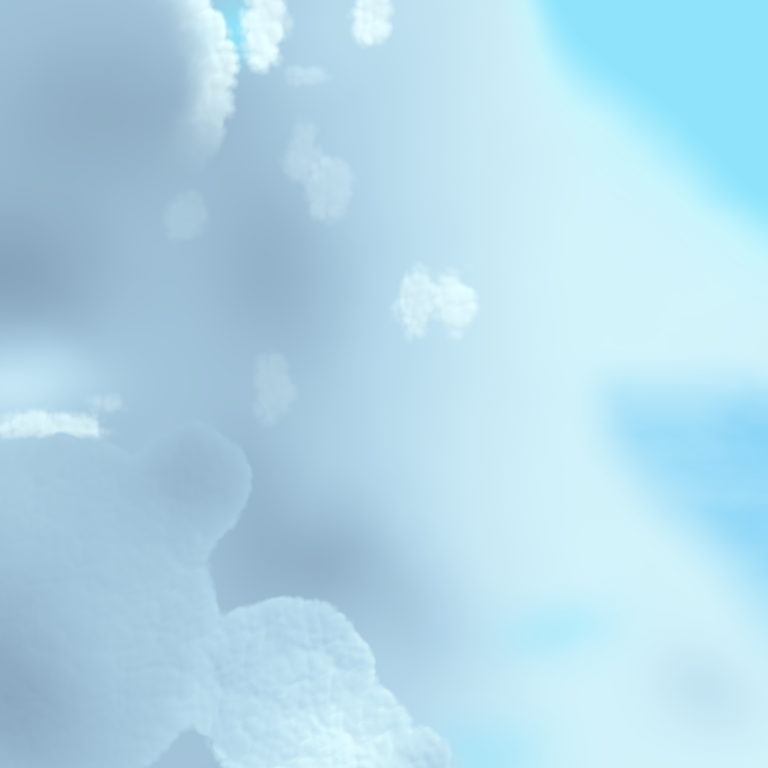
This texture is drawn by a WebGL 2 fragment shader. Its source:

```glsl
#version 300 es
precision highp float;
// Hazy sky: soft blue-grey cloud veil, cyan openings and billowing cumulus.
uniform vec2 u_resolution;
out vec4 fragColor;

const vec3 SHADOW = vec3(0.55, 0.67, 0.76);
const vec3 MIDTONE = vec3(0.69, 0.83, 0.91);
const vec3 LIGHT = vec3(0.84, 0.965, 0.99);
const vec3 SKY_HIGH = vec3(0.56, 0.895, 0.99);
const vec3 SKY_LOW = vec3(0.53, 0.83, 0.97);
const vec3 GLOW = vec3(0.74, 0.97, 1.0);
const vec3 SUNLIT = vec3(0.89, 0.98, 0.995);

vec2 hash2(vec2 p) {
    vec3 q = fract(p.xyx * vec3(0.1031, 0.103, 0.0973));
    q += dot(q, q.yzx + 33.33);
    return fract((q.xx + q.yz) * q.zy);
}

float noise(vec2 p) {
    vec2 i = floor(p), f = fract(p);
    f = f * f * (3.0 - 2.0 * f);
    float low = mix(hash2(i).x, hash2(i + vec2(1, 0)).x, f.x);
    float high = mix(hash2(i + vec2(0, 1)).x, hash2(i + 1.0).x, f.x);
    return mix(low, high, f.y);
}

float fbm(vec2 p) {
    float sum = 0.0, amp = 0.5;
    for (int i = 0; i < 5; i++) {
        sum += amp * noise(p);
        p = mat2(1.6, 1.2, -1.2, 1.6) * p + 7.3;
        amp *= 0.5;
    }
    return sum;
}

// Rounded bumps around scattered cell centres
float bumps(vec2 p) {
    vec2 cell = floor(p);
    float nearest = 2.0;
    for (int y = -1; y <= 1; y++)
        for (int x = -1; x <= 1; x++) {
            vec2 c = cell + vec2(x, y);
            vec2 d = c + hash2(c) - p;
            nearest = min(nearest, dot(d, d));
        }
    return 1.0 - min(nearest, 1.0);
}

float billow(vec2 p) {
    p += 0.025 * vec2(fbm(p * 16.0), fbm(p * 16.0 + 19.0));
    return 0.5 * bumps(p * 17.0) + 0.3 * bumps(p * 36.0 + 5.0) + 0.2 * bumps(p * 78.0 + 9.0);
}

float blob(vec2 p, vec2 centre, vec2 size) {
    vec2 q = (p - centre) / size;
    return exp(-dot(q, q));
}

float ellipse(vec2 p, vec2 centre, vec2 radii) {
    return (length((p - centre) / radii) - 1.0) * min(radii.x, radii.y);
}

float smoothMin(float a, float b, float k) {
    float h = max(k - abs(a - b), 0.0) / k;
    return min(a, b) - h * h * k * 0.25;
}

vec3 toneColour(float t) {
    t = clamp(t, -0.15, 1.05);
    return t < 0.5 ? mix(SHADOW, MIDTONE, t * 2.0) : mix(MIDTONE, LIGHT, t * 2.0 - 1.0);
}

// Brightness of the broad veil
float veilTone(vec2 p) {
    float t = mix(0.3, 0.96, smoothstep(0.28, 0.78, p.x));
    t -= 0.24 * blob(p, vec2(0.13, 0.85), vec2(0.17, 0.11));
    t -= 0.36 * blob(p, vec2(0.0, 0.65), vec2(0.15, 0.1));
    t -= 0.24 * blob(p, vec2(0.37, 0.66), vec2(0.09, 0.11));
    t += 0.5 * blob(p, vec2(0.02, 0.51), vec2(0.11, 0.06));
    t -= 0.3 * blob(p, vec2(0.43, 0.27), vec2(0.12, 0.08));
    t -= 0.14 * blob(p, vec2(0.33, 0.38), vec2(0.06, 0.09));
    t -= 0.22 * blob(p, vec2(0.57, 0.19), vec2(0.09, 0.09));
    t -= 0.22 * blob(p, vec2(0.92, 0.1), vec2(0.08, 0.06));
    return t + 0.1 * blob(p, vec2(0.43, 0.97), vec2(0.15, 0.1));
}

// Brightness inside the lower cumulus bank
float bankTone(vec2 p) {
    float t = 0.38 + 0.3 * blob(p, vec2(0.42, 0.08), vec2(0.14, 0.13));
    t += 0.34 * blob(p, vec2(0.45, 0.01), vec2(0.13, 0.07));
    t -= 0.2 * blob(p, vec2(0.26, 0.38), vec2(0.08, 0.08));
    return t - 0.36 * blob(p, vec2(0.0, 0.11), vec2(0.11, 0.15));
}

void main() {
    vec2 p = gl_FragCoord.xy / u_resolution;
    vec2 warp = vec2(fbm(p * 5.0), fbm(p * 5.0 + 31.0)) - 0.48;
    vec2 soft = p + 0.06 * warp;
    float bump = billow(p);
    float relief = bump - billow(p + vec2(0.005, 0.007));

    // Veil with two openings to the sky
    vec3 colour = toneColour(veilTone(soft) + 0.06 * warp.x);
    float x = 1.0 - soft.x;
    float upper = (soft.y - 0.69 - 0.68 * x - 100.0 * pow(x, 6.0)) / 1.3;
    float opening = smoothstep(-0.03, 0.06, upper);
    float lower = smoothstep(-0.05, 0.09, (soft.y - 0.42 + 1.0 * (soft.x - 0.76)) / 1.4);
    lower *= smoothstep(0.54, 0.43, soft.y) * smoothstep(0.72, 0.84, soft.x);
    lower *= 0.85 + 0.5 * (fbm(p * vec2(9.0, 22.0)) - 0.5);
    float wisps = 0.4 * blob(soft, vec2(0.72, 0.17), vec2(0.07, 0.04));
    wisps += 0.45 * blob(soft, vec2(0.63, 0.0), vec2(0.08, 0.06));
    wisps += 0.9 * blob(soft, vec2(0.31, 0.97), vec2(0.035, 0.05));
    colour = mix(colour, GLOW, 0.5 * exp(-pow(upper / 0.06, 2.0)));
    colour = mix(colour, SKY_HIGH, max(opening, min(wisps, 1.0)));
    colour = mix(colour, SKY_LOW, clamp(lower, 0.0, 1.0));

    // Sunlit rim of the upper left cloud
    float rim = ellipse(p, vec2(0.12, 0.9), vec2(0.18)) - 0.035 * (bump - 0.6);
    float rimMask = smoothstep(0.006, -0.006, rim) * smoothstep(-0.085, 0.0, rim);
    rimMask *= smoothstep(0.15, 0.27, p.x) * smoothstep(0.76, 0.93, p.y);
    colour = mix(colour, SUNLIT + 0.25 * relief, rimMask);

    // Small puffs: centre and radii, with matching opacity
    const vec4 PUFFS[11] = vec4[11](
        vec4(0.345, 0.965, 0.027, 0.05), vec4(0.483, 0.98, 0.025, 0.033),
        vec4(0.398, 0.8, 0.025, 0.035), vec4(0.427, 0.755, 0.03, 0.037),
        vec4(0.536, 0.61, 0.027, 0.042), vec4(0.595, 0.606, 0.026, 0.037),
        vec4(0.355, 0.495, 0.023, 0.037), vec4(0.24, 0.72, 0.024, 0.033),
        vec4(0.07, 0.44, 0.062, 0.025), vec4(0.4, 0.903, 0.015, 0.009),
        vec4(0.14, 0.472, 0.015, 0.008));
    const float OPACITY[11] = float[11](0.95, 0.9, 0.25, 0.28, 0.65, 0.75, 0.2, 0.15, 0.75, 0.35, 0.3);
    for (int i = 0; i < 11; i++) {
        float d = ellipse(p, PUFFS[i].xy, PUFFS[i].zw) - 0.035 * (bump - 0.65);
        float alpha = OPACITY[i] * smoothstep(0.005, -0.012, d);
        colour = mix(colour, SUNLIT + 0.2 * relief, alpha);
    }

    // Lower left bank of merged lobes
    float bank = ellipse(p, vec2(0.07, 0.2), vec2(0.21, 0.235));
    bank = smoothMin(bank, ellipse(p, vec2(0.25, 0.37), vec2(0.076)), 0.025);
    bank = smoothMin(bank, ellipse(p, vec2(0.37, 0.1), vec2(0.122)), 0.02);
    bank = min(bank, ellipse(p, vec2(0.45, 0.035), vec2(0.085)));
    bank = min(bank, ellipse(p, vec2(0.53, 0.0), vec2(0.065, 0.05)));
    bank -= 0.025 * (bump - 0.65);
    float sunny = smoothstep(0.12, 0.42, p.x) * smoothstep(0.4, 0.1, p.y);
    float tone = bankTone(soft) + relief * mix(0.12, 0.7, sunny) + 0.2 * warp.y;
    tone += mix(0.08, 0.25, sunny) * exp(-abs(bank) / 0.018);
    vec3 bankColour = mix(toneColour(tone), SUNLIT, smoothstep(0.85, 1.2, tone));
    colour = mix(colour, bankColour, smoothstep(0.004, -0.006, bank));

    fragColor = vec4(clamp(colour, 0.0, 1.0), 1.0);
}
```
